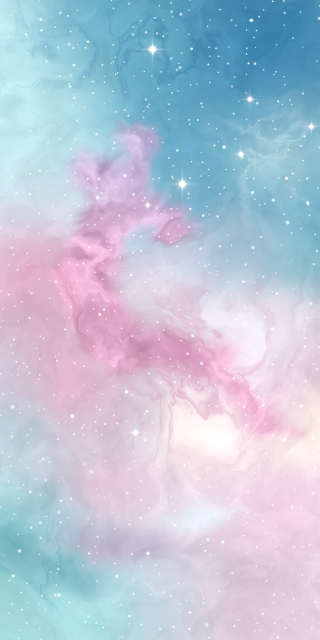
Give the GLSL for this background, as a Shadertoy shader.

```glsl
// Pastel nebula: soft colour washes under a pink ink plume, fine smoke and stars.
// Gaussian washes and joined capsules are bent by fractal noise, while
// hashed grids scatter the small stars. Canvas width is one unit, height is two.

float hash(vec2 p) {
    return fract(sin(dot(p, vec2(127.1, 311.7))) * 43758.5);
}

float noise(vec2 p) {
    vec2 i = floor(p), f = fract(p);
    f = f * f * (3.0 - 2.0 * f);
    return mix(mix(hash(i), hash(i + vec2(1, 0)), f.x),
               mix(hash(i + vec2(0, 1)), hash(i + vec2(1, 1)), f.x), f.y);
}

float fbm(vec2 p) {
    float sum = 0.0, amp = 0.5;
    for (int i = 0; i < 5; i++) {
        sum += amp * noise(p);
        p = mat2(1.6, 1.2, -1.2, 1.6) * p + 7.3;
        amp *= 0.5;
    }
    return sum;
}

vec2 swirl(vec2 p) {
    return vec2(fbm(p), fbm(p + 19.4)) - 0.48;
}

float glow(vec2 p, vec2 center, vec2 radius) {
    vec2 d = (p - center) / radius;
    return exp(-dot(d, d));
}

void wash(inout vec3 col, vec2 p, vec2 center, vec2 radius, vec3 tint, float strength) {
    col = mix(col, tint, strength * glow(p, center, radius));
}

float capsule(vec2 p, vec2 a, vec2 b, float r) {
    vec2 ab = b - a;
    return length(p - a - ab * clamp(dot(p - a, ab) / dot(ab, ab), 0.0, 1.0)) - r;
}

float join(float a, float b) {
    float h = max(0.05 - abs(a - b), 0.0);
    return min(a, b) - h * h * 5.0;
}

float plume(vec2 p) {
    float d = capsule(p, vec2(0.39, 1.56), vec2(0.43, 1.56), 0.070);
    d = join(d, capsule(p, vec2(0.41, 1.54), vec2(0.38, 1.35), 0.065));
    d = join(d, capsule(p, vec2(0.28, 1.45), vec2(0.32, 1.43), 0.080));
    d = join(d, capsule(p, vec2(0.42, 1.34), vec2(0.55, 1.30), 0.070));
    d = join(d, capsule(p, vec2(0.36, 1.33), vec2(0.26, 1.10), 0.110));
    d = join(d, capsule(p, vec2(0.26, 1.10), vec2(0.40, 0.90), 0.110));
    d = join(d, capsule(p, vec2(0.42, 0.90), vec2(0.66, 0.88), 0.070));
    d = join(d, capsule(p, vec2(0.66, 0.88), vec2(0.83, 0.69), 0.055));
    return join(d, capsule(p, vec2(0.83, 0.67), vec2(0.92, 0.645), 0.022));
}

float sparkle(vec2 p, vec2 center, float size) {
    vec2 d = abs(p - center) / size;
    vec2 e = abs(mat2(0.7, 0.7, -0.7, 0.7) * d);
    float rays = exp(-d.x * 2.5 - d.y * 22.0) + exp(-d.y * 2.5 - d.x * 22.0);
    rays += 0.5 * (exp(-e.x * 5.0 - e.y * 22.0) + exp(-e.y * 5.0 - e.x * 22.0));
    return rays + exp(-dot(d, d) * 22.0) + 0.12 * exp(-dot(d, d) * 2.0);
}

float starDust(vec2 p, float scale, float radius, float chance) {
    vec2 cell = floor(p * scale);
    vec2 offset = 0.2 + 0.6 * vec2(hash(cell + 3.1), hash(cell + 8.7));
    float r = radius * (0.5 + 0.6 * hash(cell + 5.9));
    float d = length(p - (cell + offset) / scale);
    float soft = 0.8 / iResolution.x;
    float disc = 1.0 - smoothstep(max(r - soft, 0.0), r + soft, d);
    return disc * step(hash(cell + 1.3), chance) * (0.5 + 0.5 * hash(cell + 2.2));
}

void mainImage(out vec4 fragColor, in vec2 fragCoord) {
    vec2 p = fragCoord / iResolution.xy * vec2(1, 2);
    vec2 bend = swirl(p * 3.5);
    vec2 q = p + 0.2 * bend;
    vec2 curl = swirl(p * 6.0 + bend * 2.5);

    // Blue sky above, aqua to lilac below
    vec3 sky = mix(vec3(0.76, 0.93, 0.94), vec3(0.38, 0.65, 0.76),
                   smoothstep(0.0, 0.48, q.x + 0.4 * (q.y - 1.75)));
    vec3 low = mix(vec3(0.66, 0.87, 0.88), vec3(0.91, 0.82, 0.89), smoothstep(0.2, 0.8, q.x));
    vec3 col = mix(low, sky, smoothstep(0.95, 1.25, q.y));
    wash(col, q, vec2(0.84, 1.86), vec2(0.30, 0.25), vec3(0.21, 0.50, 0.67), 0.85);
    wash(col, q, vec2(0.40, 1.88), vec2(0.15, 0.14), vec3(0.46, 0.74, 0.82), 0.6);
    wash(col, q, vec2(0.88, 1.50), vec2(0.18, 0.17), vec3(0.68, 0.83, 0.87), 0.8);
    wash(col, q, vec2(0.74, 1.24), vec2(0.20, 0.09), vec3(0.69, 0.78, 0.85), 0.7);
    wash(col, q, vec2(0.98, 1.14), vec2(0.24, 0.12), vec3(0.53, 0.75, 0.80), 0.9);

    // Broad pink cloud and the teal haze below it
    wash(col, q, vec2(0.11, 1.11), vec2(0.34, 0.25), vec3(0.92, 0.71, 0.82), 0.98);
    wash(col, q, vec2(0.23, 0.82), vec2(0.32, 0.25), vec3(0.90, 0.71, 0.81), 0.95);
    wash(col, q, vec2(0.35, 0.50), vec2(0.26, 0.17), vec3(0.89, 0.76, 0.84), 0.9);
    wash(col, q, vec2(0.02, 0.66), vec2(0.12, 0.13), vec3(0.72, 0.81, 0.84), 0.8);
    wash(col, q, vec2(0.02, 0.32), vec2(0.14, 0.12), vec3(0.44, 0.71, 0.75), 0.9);
    wash(col, q, vec2(0.38, 0.32), vec2(0.20, 0.06), vec3(0.71, 0.65, 0.75), 0.8);
    wash(col, q, vec2(0.22, 0.22), vec2(0.13, 0.05), vec3(0.46, 0.69, 0.74), 0.8);

    // Pale light in the middle and at the right
    wash(col, q, vec2(0.55, 1.10), vec2(0.17, 0.15), vec3(0.90, 0.88, 0.93), 0.9);
    wash(col, q, vec2(0.78, 0.99), vec2(0.22, 0.13), vec3(0.95, 0.93, 0.96), 0.9);
    wash(col, q, vec2(0.65, 0.67), vec2(0.20, 0.16), vec3(1.00, 0.95, 0.94), 0.95);
    wash(col, q, vec2(1.00, 0.64), vec2(0.16, 0.10), vec3(1.00, 0.95, 0.91), 0.9);
    wash(col, q, vec2(0.88, 0.42), vec2(0.22, 0.15), vec3(0.94, 0.81, 0.88), 0.7);
    wash(col, q, vec2(0.64, 0.43), vec2(0.11, 0.05), vec3(0.88, 0.93, 0.97), 0.85);

    // Ink plume with shaded folds
    float d = plume(p + 0.08 * bend + 0.12 * curl);
    float folds = fbm(p * 9.0 + curl * 5.0);
    vec3 ink = mix(vec3(0.88, 0.62, 0.76), vec3(0.79, 0.64, 0.80), smoothstep(1.15, 1.5, p.y));
    ink += 0.4 * (folds - 0.45);
    col = mix(col, ink, 0.8 * (1.0 - smoothstep(-0.055, 0.012, d)));

    // Thin smoke filaments over faint billows
    float thread = pow(1.0 - abs(2.0 * fbm(p * 6.0 + curl * 2.5) - 0.96), 9.0);
    col += 0.12 * (folds - 0.48) + 0.12 * bend.y;
    col = mix(col, vec3(0.84, 0.93, 0.95), 0.55 * thread * glow(p, vec2(0.86, 1.52), vec2(0.22, 0.2)));
    col = mix(col, vec3(0.19, 0.46, 0.64), 0.5 * thread * glow(p, vec2(0.7, 1.85), vec2(0.55, 0.18)));
    col = mix(col, vec3(0.83, 0.56, 0.71), 0.55 * thread * glow(p, vec2(0.63, 0.84), vec2(0.24, 0.3)));
    col = mix(col, vec3(0.36, 0.64, 0.73), 0.5 * thread * glow(p, vec2(0.08, 0.22), vec2(0.2, 0.18)));

    // Scattered stars and larger sparkles
    float stars = starDust(p, 12.0, 0.0055, 0.25);
    stars += starDust(p + 4.3, 22.0, 0.0036, 0.28);
    stars += starDust(p + 9.1, 34.0, 0.0024, 0.22);
    stars += sparkle(p, vec2(0.477, 1.846), 0.048) + sparkle(p, vec2(0.570, 1.425), 0.05);
    stars += sparkle(p, vec2(0.781, 1.690), 0.034) + sparkle(p, vec2(0.753, 1.518), 0.034);
    stars += sparkle(p, vec2(0.424, 0.648), 0.036) + sparkle(p, vec2(0.462, 1.359), 0.028);
    stars += sparkle(p, vec2(0.973, 1.604), 0.030);
    col = mix(col, vec3(1), clamp(stars, 0.0, 1.0));
    fragColor = vec4(clamp(col, 0.0, 1.0), 1);
}
```
